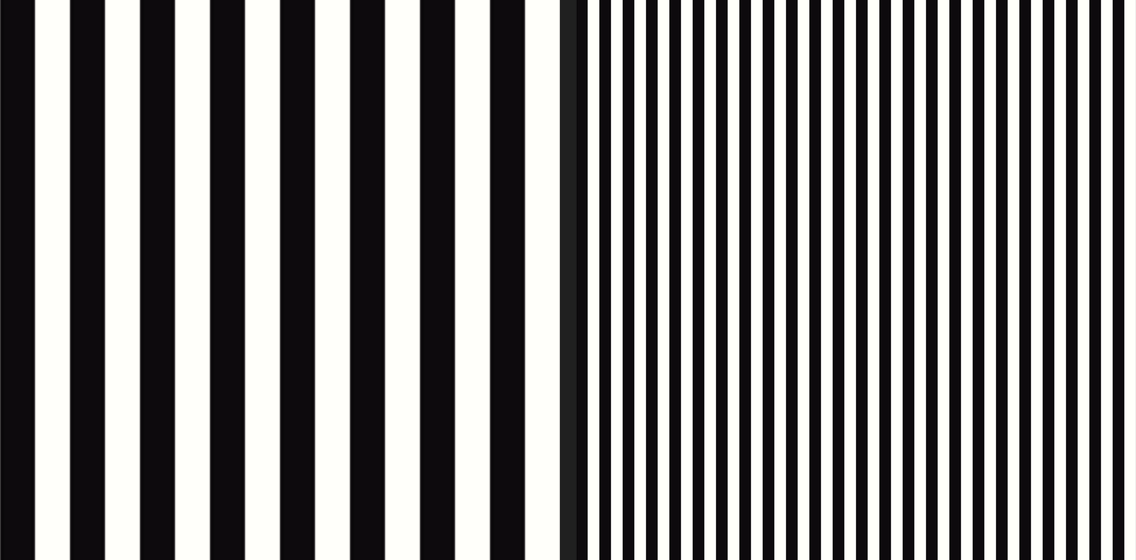
Left: one tile. Right: repeated 3 by 3.
Give the GLSL for this pattern, as a WebGL 1 fragment shader.

```glsl
precision highp float;

// Eight pairs of equal vertical stripes, near-black then warm white.
// A periodic signed distance to the dark stripe gives slightly soft edges
// and a faint darker rim just inside them; it wraps at every border.

uniform vec2 u_resolution;

// Signed distance in canvas widths: negative inside a dark stripe.
float stripeDistance(float x, float repeats) {
  float fromCentre = abs(fract(x * repeats + 0.25) - 0.5);
  return (fromCentre - 0.25) / repeats;
}

void main() {
  float x = gl_FragCoord.x / u_resolution.x;
  float d = stripeDistance(x, 8.0);

  // Soft edge, never narrower than the pixel grid can show.
  float softness = max(0.00203, 0.75 / u_resolution.x);
  float light = smoothstep(-softness, softness, d);

  // Dark stripe with its faint inner rim.
  float rim = (d + 0.005) / 0.002;
  vec3 ink = vec3(0.05, 0.04, 0.05) * (1.0 - 0.3 * exp(-rim * rim));

  gl_FragColor = vec4(mix(ink, vec3(1.0, 1.0, 0.98), light), 1.0);
}
```
